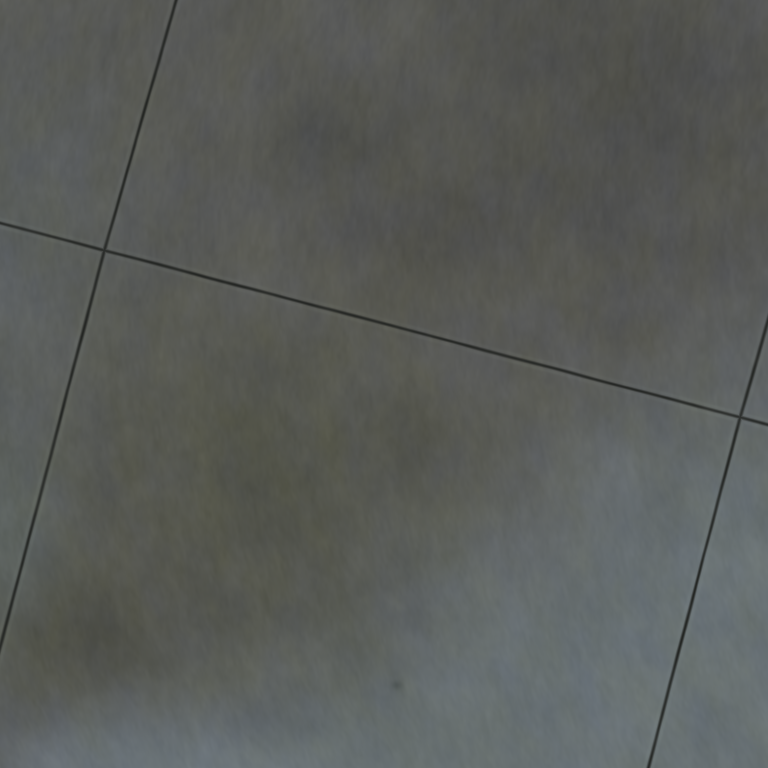
Give the GLSL for this texture, as a three.js fragment shader.

```glsl
// Large square floor tiles of stained grey stone, seen slightly turned, with thin dark joints.
// A rotated square grid gives the joints; broad soft patches, layered noise
// and fine slanted streaks give the stone its cool, olive and brown tones.
varying vec2 vUv;

float hash(vec2 p) {
  p = fract(p * vec2(0.1031, 0.1137));
  p += dot(p, p.yx + 33.33);
  return fract((p.x + p.y) * p.x * 17.31);
}

float noise(vec2 p) {
  vec2 cell = floor(p);
  vec2 f = fract(p);
  f = f * f * (3.0 - 2.0 * f);
  return mix(mix(hash(cell), hash(cell + vec2(1.0, 0.0)), f.x),
             mix(hash(cell + vec2(0.0, 1.0)), hash(cell + vec2(1.0, 1.0)), f.x), f.y);
}

// Layered noise centred on zero
float fbm(vec2 p) {
  float sum = 0.0;
  float gain = 0.5;
  for (int i = 0; i < 4; i++) {
    sum += gain * (noise(p) - 0.5);
    p = mat2(0.8, 0.6, -0.6, 0.8) * p * 2.1 + 7.3;
    gain *= 0.5;
  }
  return sum;
}

// Soft round patch, 1 at its centre
float patchAt(vec2 p, vec2 centre, vec2 radius) {
  vec2 d = (p - centre) / radius;
  return exp(-dot(d, d));
}

// Broad tones: warm grey above, cool light below right, olive in the middle
vec3 stoneTone(vec2 p) {
  float cloud = fbm(p * 5.0 + 3.0);
  vec2 q = p + 0.06 * vec2(cloud, fbm(p * 6.0 + 21.0));
  vec3 tone = vec3(0.352, 0.355, 0.342);
  float cool = smoothstep(-0.16, 0.30, 0.57 * q.x - q.y + 0.10 * cloud);
  tone = mix(tone, vec3(0.412, 0.445, 0.455), cool);
  tone = mix(tone, vec3(0.395, 0.430, 0.425), 0.8 * patchAt(q, vec2(0.0, 0.29), vec2(0.09, 0.17)));
  tone = mix(tone, vec3(0.360, 0.380, 0.380), 0.7 * patchAt(q, vec2(0.0, 0.66), vec2(0.18, 0.28)));
  tone = mix(tone, vec3(0.430, 0.468, 0.495), 0.8 * patchAt(q, vec2(0.22, -0.01), vec2(0.22, 0.08)));
  tone = mix(tone, vec3(0.318, 0.324, 0.280), 0.85 * patchAt(q, vec2(0.34, 0.38), vec2(0.24, 0.22)));
  tone = mix(tone, vec3(0.290, 0.294, 0.262), 0.8 * patchAt(q, vec2(0.12, 0.17), vec2(0.17, 0.09)));
  tone = mix(tone, vec3(0.300, 0.302, 0.290), 0.85 * patchAt(q, vec2(0.84, 0.86), vec2(0.28, 0.20)));
  tone = mix(tone, vec3(0.282, 0.287, 0.275), 0.7 * patchAt(q, vec2(0.41, 0.82), vec2(0.09, 0.07)));
  tone = mix(tone, vec3(0.304, 0.304, 0.284), 0.7 * patchAt(q, vec2(0.56, 0.70), vec2(0.16, 0.10)));
  return tone + 0.045 * cloud;
}

void main() {
  vec2 p = vUv;
  vec3 colour = stoneTone(p);

  // Mottling, then fine streaks leaning left, steeper towards the top
  float slant = 0.34 - 0.22 * p.y;
  vec2 lean = vec2(p.x + slant * p.y + 0.012 * fbm(p * 9.0), p.y - 0.2 * p.x);
  float streaks = fbm(lean * vec2(88.0, 34.0));
  float grain = noise(lean * vec2(230.0, 105.0)) - 0.5;
  colour += 0.040 * fbm(p * 15.0 + 40.0) + 0.036 * streaks + 0.014 * grain;

  // Faint yellow and blue drift
  colour += vec3(0.3, 0.2, -1.0) * 0.042 * fbm(lean * vec2(30.0, 18.0) + 60.0);

  // One small dark fleck
  colour -= 0.06 * patchAt(p, vec2(0.517, 0.108), vec2(0.007, 0.006));

  // Grid turned by about 14.7 degrees, measured from a joint crossing
  vec2 offset = p - vec2(0.1360, 0.6740);
  vec2 grid = vec2(dot(offset, vec2(0.9672, -0.2540)), dot(offset, vec2(0.2540, 0.9672)));
  grid.x -= 0.022 * max(grid.y, 0.0);
  grid += 0.0012 * vec2(fbm(p * 14.0), fbm(p * 14.0 + 30.0));
  vec2 toJoint = abs(fract(grid / 0.856 + 0.5) - 0.5) * 0.856;

  // Pale worn rim beside each joint, strongest where the stone is cool
  float joint = min(toJoint.x, toJoint.y);
  float rim = 0.018 + 0.03 * fbm(p * 18.0 + 11.0);
  colour += rim * vec3(0.85, 1.0, 0.9) * exp(-pow((joint - 0.0052) / 0.0022, 2.0));

  // Soft dark joints whose width and depth wander along their length
  vec2 halfWidth = vec2(0.0038, 0.0036) + 0.0014 * fbm(p * 16.0 + 50.0);
  vec2 dark = 1.0 - smoothstep(vec2(0.0), halfWidth, toJoint);
  float depth = 0.92 + 0.40 * fbm(p * 26.0 + 80.0);
  vec3 jointColour = vec3(0.140, 0.148, 0.138);
  colour = mix(colour, jointColour, clamp(depth * max(dark.x, dark.y), 0.0, 1.0));

  gl_FragColor = vec4(colour, 1.0);
}
```
